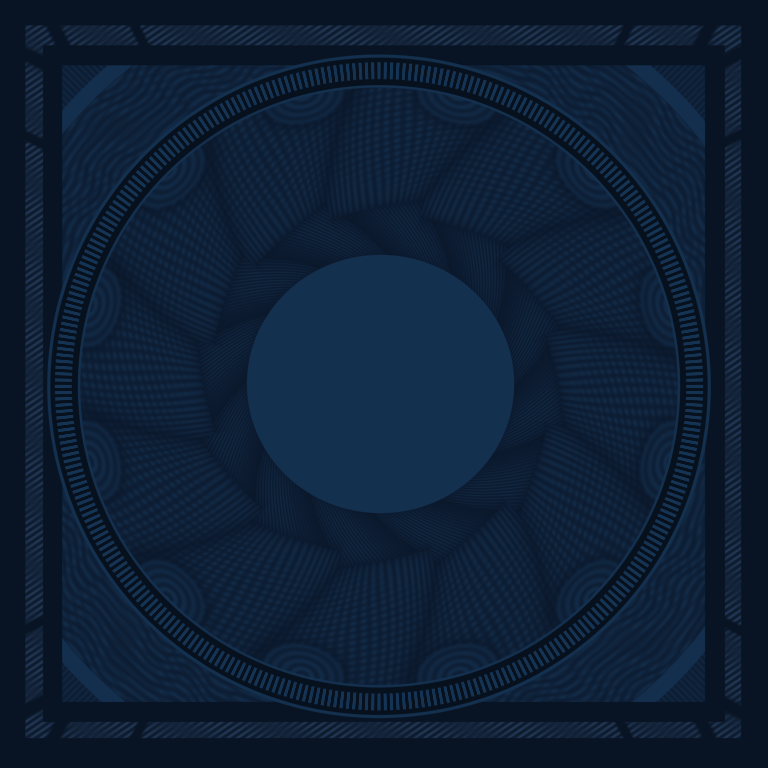
A three.js fragment shader for this background:

```glsl
// Dark blue engraved rosette in a ticked ring, set in a square hatched frame.
varying vec2 vUv;

const float TAU = 6.2831853;
const vec3 NIGHT = vec3(0.032, 0.078, 0.138);
const vec3 INK = vec3(0.04, 0.09, 0.165);
const vec3 BLUE = vec3(0.08, 0.19, 0.31);
const vec3 STEEL = vec3(0.17, 0.27, 0.41);

float wave(float x) { return 0.5 + 0.5 * cos(TAU * x); }

float inside(float edge, float x) { return 1.0 - smoothstep(edge - 0.001, edge + 0.001, x); }

float band(float lo, float hi, float x) { return inside(hi, x) * (1.0 - inside(lo, x)); }

float box(vec2 p, vec2 lo, vec2 hi) {
  vec2 d = abs(p - 0.5 * (lo + hi)) - 0.5 * (hi - lo);
  return inside(0.0, max(d.x, d.y));
}

// Darkness gathered along both sides of a cell, s running from 0 to 1.
float rim(float s, float sharpness) {
  return exp(-s * sharpness) + exp(-(1.0 - s) * sharpness);
}

// Swept outer petals with two crossing families of lines.
float petals(float r, float sector) {
  float s = fract(sector - 0.433 - 2.8 * (r - 0.245));
  float sweep = wave(s * 16.0 + r * 38.0 + 0.7 * sin(TAU * s));
  float cross = wave(r * 98.0 - s * 6.0 + 0.8 * sin(3.1416 * s));
  float mesh = smoothstep(0.25, 0.31, r + 0.025 * s);
  float light = 0.2 + 0.48 * sweep * mix(1.0, 0.35 + 0.65 * cross, mesh);
  light += 0.1 * cross * mesh;
  return light * (1.0 - 0.75 * min(rim(s, 13.0), 1.0));
}

// Narrow fans that twist from the petal cusps onto the disc.
float fans(float r, float sector) {
  float drop = max(0.245 - r, 0.0) / 0.065;
  float s = fract(sector - 0.45 - 0.53 * pow(drop, 1.3));
  float rays = wave(s * 13.0 + 30.0 * r * (s - 0.3));
  float light = 0.15 + 0.45 * rays * smoothstep(0.0, 0.6, s);
  return light * (1.0 - 0.65 * min(rim(s, 9.0), 1.0));
}

float rosette(vec2 p) {
  float r = length(p);
  float sector = atan(p.x, p.y) * 12.0 / TAU;

  // Scalloped seam between fans and petals.
  float q = fract(sector + 0.567);
  float seam = r - 0.224 - 0.021 * q * q;
  float light = mix(petals(r, sector), fans(r, sector), inside(0.0, seam));
  light *= 1.0 - 0.65 * exp(-abs(seam) / 0.007);

  // Half moons against the ring.
  float across = (fract(sector) - 0.5) * TAU / 12.0 * r;
  float moon = length(vec2(across / 0.058, (r - 0.394) / 0.044));
  float arcs = 0.3 + 0.55 * wave(moon * 4.5) * (1.0 - 0.5 * moon);
  light *= 1.0 - 0.65 * exp(-abs(moon - 1.0) * 7.0);
  light = mix(light, arcs, 1.0 - smoothstep(0.85, 1.0, moon));

  // Plain central disc with a soft dark rim.
  float disc = length(p * vec2(1.0, 1.035));
  light *= 1.0 - 0.5 * exp(-abs(disc - 0.174) / 0.008);
  return mix(light, 1.0, inside(0.174, disc));
}

// Rippled arcs and a broad light band in the corners of the panel.
float corners(vec2 p) {
  float r = length(p);
  float a = atan(p.x, p.y);
  float ripple = 0.5 * sin(a * 24.0) + 0.3 * sin(a * 36.0 + r * 40.0);
  float light = 0.22 + 0.5 * wave(r * 92.0 + ripple) * (0.4 + 0.6 * wave(r * 74.0 - ripple));
  light += 0.1 * wave(r * 22.0 + ripple);
  float fan = 0.2 + 0.35 * wave((abs(p.x) - abs(p.y)) * 110.0);
  light = mix(fan, light, inside(0.53, r));
  return mix(light, 0.95, band(0.527, 0.547, r));
}

// Diagonal hatching broken by slanted gaps.
float hatching(vec2 uv) {
  vec2 d = abs(uv - vec2(0.497, 0.502));
  float along = min(d.x, d.y) - 0.5 * (max(d.x, d.y) - 0.455);
  float gap = 1.0 - smoothstep(0.004, 0.010, abs(along - 0.317));
  gap = max(gap, 1.0 - smoothstep(0.006, 0.014, abs(along - 0.423)));
  float h = wave(dot(uv, vec2(-82.0, 112.0)));
  float fine = wave(dot(uv, vec2(-74.0, 124.0)));
  return (0.12 + 0.5 * h * (0.4 + 0.6 * fine) + 0.12 * fine) * (1.0 - gap);
}

void main() {
  vec3 color = NIGHT;

  // Outer frame.
  float frame = box(vUv, vec2(0.033, 0.039), vec2(0.965, 0.967));
  frame *= 1.0 - box(vUv, vec2(0.056, 0.060), vec2(0.944, 0.941));
  color = mix(color, STEEL, frame * hatching(vUv));

  // Square panel and the rosette on it.
  vec2 p = vUv - vec2(0.4935, 0.497);
  float r = length(p);
  float panel = box(vUv, vec2(0.081, 0.086), vec2(0.918, 0.915));
  color = mix(color, mix(INK, BLUE, corners(p)), panel);
  color = mix(color, mix(INK, BLUE, rosette(vUv - vec2(0.4955, 0.5))), inside(0.392, r));

  // Ring with radial ticks between two fine lines.
  color = mix(color, NIGHT * 0.85, band(0.392, 0.428, r));
  float tick = smoothstep(0.3, 0.7, wave(atan(p.x, p.y) / TAU * 320.0));
  color = mix(color, BLUE * 1.05, tick * band(0.400, 0.422, r));
  color = mix(color, BLUE, max(band(0.389, 0.392, r), band(0.428, 0.432, r)));

  gl_FragColor = vec4(color, 1.0);
}
```
